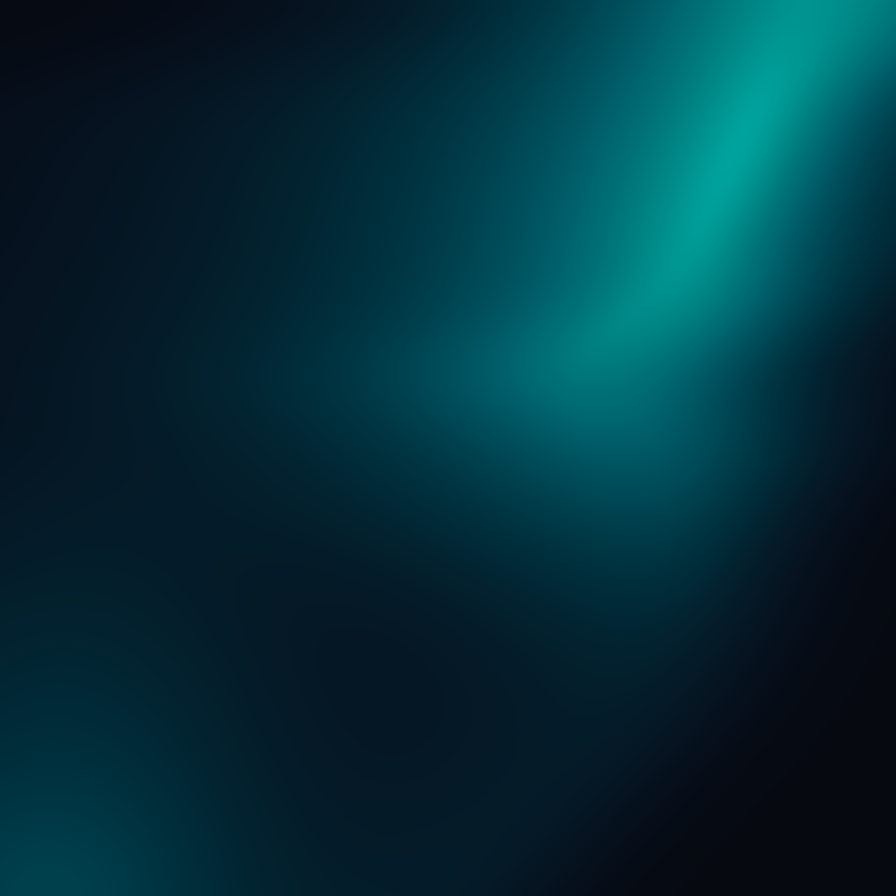
Write a Shadertoy shader that draws this background.

```glsl
// A soft teal aurora beam bending through a near-black blue field.
// Each height has a beam centre, peak and separate left and right falloffs;
// two faint glows fill the lower left corner, and a ramp turns light into colour.

const float AMBIENT = 0.035;      // light of the empty background
const float RIDGE_SOFTNESS = 0.015;

// Bell curve of height one around a centre.
float bell(float x, float centre, float width) {
    float d = (x - centre) / width;
    return exp(-d * d);
}

// Elliptical glow of height one.
float glow(vec2 p, vec2 centre, vec2 radius) {
    vec2 d = (p - centre) / radius;
    return exp(-dot(d, d));
}

// Horizontal position of the beam at a depth below the top edge.
float beamCentre(float depth) {
    float slant = 0.9 - 0.48 * depth;
    float tailSwing = 0.14 * bell(depth, 0.76, 0.25);
    float bend = 0.065 * bell(depth, 0.42, 0.08);
    return slant + tailSwing - bend;
}

// Light along the beam, strong above the bend and faint in the tail.
float beamPeak(float depth) {
    float body = 0.55 * exp(-pow(depth / 0.54, 3.5));
    return 0.065 + body - 0.075 * bell(depth, 0.0, 0.1);
}

// Stretched exponential falloff with a rounded crest.
float falloff(float distance, float width, float sharpness) {
    float rounded = length(vec2(distance, RIDGE_SOFTNESS)) - RIDGE_SOFTNESS;
    return exp(-pow(max(rounded, 0.00001) / width, sharpness));
}

// Wide veil on the left of the beam, tighter shade on the right.
float beamLight(vec2 p) {
    float offset = p.x - beamCentre(p.y);
    float top = bell(p.y, 0.0, 0.08);

    float leftWidth = 0.255 + 0.06 * bell(p.y, 0.55, 0.12);
    float leftSharpness = mix(1.0, 1.4, smoothstep(0.3, 0.55, p.y)) + 0.3 * top;

    float rightWidth = 0.14 + 0.1 * top + 0.065 * bell(p.y, 0.43, 0.12);
    float rightSharpness = mix(1.25, 2.0, smoothstep(0.25, 0.4, p.y)) + 0.25 * top;

    float side = offset < 0.0
        ? falloff(offset, leftWidth, leftSharpness)
        : falloff(offset, rightWidth, rightSharpness);
    return beamPeak(p.y) * side;
}

// Lower left haze: a broad cloud with a brighter foot.
float cornerLight(vec2 p) {
    float cloud = 0.12 * glow(p, vec2(0.06, 0.85), vec2(0.27, 0.30));
    float foot = 0.12 * glow(p, vec2(0.04, 1.03), vec2(0.19, 0.15));
    return cloud + foot;
}

// Navy in the dark, petrol in the middle, pure teal at the crest.
vec3 tealRamp(float light) {
    float red = 0.022 * (1.0 - smoothstep(0.07, 0.2, light));
    float blueLift = 0.052 * smoothstep(0.0, 0.07, light);
    float blueLoss = 0.07 * smoothstep(0.3, 0.62, light);
    return vec3(red, light, light + blueLift - blueLoss);
}

void mainImage(out vec4 fragColor, in vec2 fragCoord) {
    vec2 uv = fragCoord / iResolution.xy;
    vec2 p = vec2(uv.x, 1.0 - uv.y);   // y is now depth below the top edge

    float light = AMBIENT + beamLight(p) + cornerLight(p);
    fragColor = vec4(tealRamp(light), 1.0);
}
```
